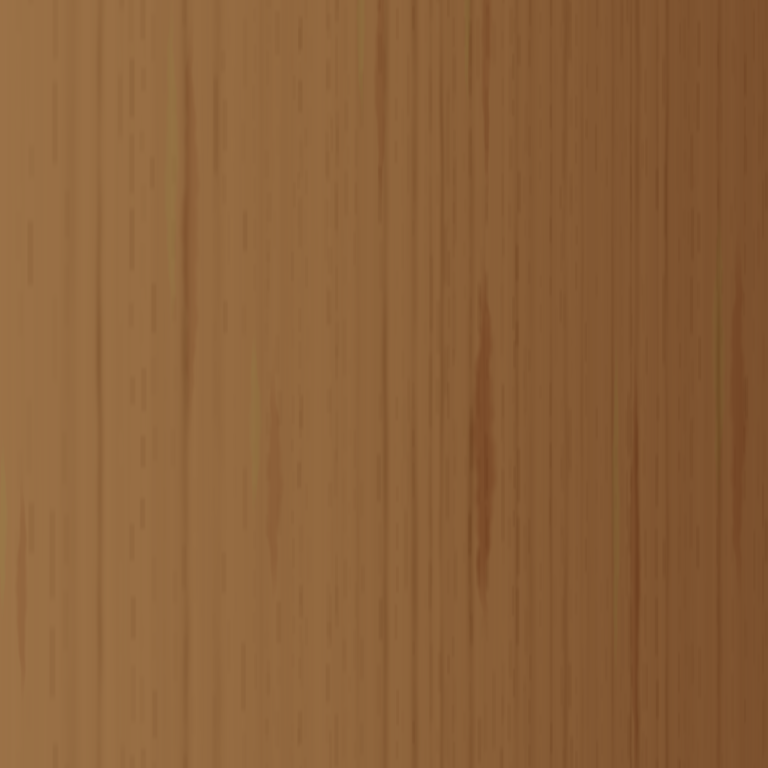
This texture is drawn by a WebGL 1 fragment shader. Its source:

```glsl
precision highp float;
uniform vec2 u_resolution;

#define LIGHT_WOOD vec3(0.612, 0.450, 0.282)
#define MID_WOOD vec3(0.560, 0.393, 0.233)
#define DARK_WOOD vec3(0.488, 0.318, 0.180)
#define PORE_SHADE vec3(0.098, 0.098, 0.080)
#define RED_SHADE vec3(0.050, 0.070, 0.052)
#define OLIVE_TINT vec3(-0.004, 0.022, 0.002)
#define PORE_COLUMNS 62.0
#define LINE_COLUMNS 17.0
#define BAND_STRENGTH 0.008

float hash(vec2 p) {
  vec3 q = fract(vec3(p.xyx) * vec3(0.1031, 0.1030, 0.0973));
  q += dot(q, q.yzx + 33.33);
  return fract((q.x + q.y) * q.z);
}

// Layered sines, roughly in -1..1
float waves(float t, float phase) {
  return 0.5 * sin(t + phase) + 0.3 * sin(2.3 * t + 1.7 * phase)
       + 0.2 * sin(4.9 * t - phase);
}

float bump(float x, float center, float width) {
  float d = (x - center) / width;
  return exp(-d * d);
}

// Short upright dashes: one per cell, with a random offset per column
float pores(vec2 p, float columns, float rows, float seed) {
  float x = p.x * columns;
  float column = floor(x);
  float shift = hash(vec2(column, seed));
  float y = p.y * rows * mix(0.6, 1.4, shift) + shift * 19.0;
  vec2 cell = vec2(column, floor(y) + seed * 7.0);
  float size = hash(cell + 11.0);
  float across = abs(fract(x) - 0.5 + 0.3 * (hash(cell + 5.0) - 0.5));
  float along = abs(fract(y) - 0.5);
  float halfLength = mix(0.22, 0.48, size);
  float dash = 1.0 - smoothstep(0.12, 0.36, across);
  dash *= 1.0 - smoothstep(halfLength - 0.12, halfLength, along);
  float columnWeight = smoothstep(0.25, 0.95, hash(vec2(column, seed + 3.0)));
  return dash * columnWeight * smoothstep(0.15, 0.9, hash(cell));
}

// Long thin grain lines whose darkness drifts along their length
float grainLines(vec2 p, float columns, float seed) {
  float x = p.x * columns;
  float column = floor(x);
  float pick = hash(vec2(column, seed));
  float center = mix(0.3, 0.7, hash(vec2(column, seed + 1.0)));
  center += 0.03 * waves(p.y * 9.0, pick * 40.0);
  float width = mix(0.07, 0.13, hash(vec2(column, seed + 2.0)));
  float line = bump(fract(x), center, width);
  float drift = 0.62 + 0.38 * waves(p.y * 7.0, pick * 60.0);
  return line * drift * smoothstep(0.25, 0.9, pick);
}

// Tall spindle, pointed at both ends
float spindle(vec2 p, vec2 center, vec2 size) {
  float along = clamp(1.0 - abs(p.y - center.y) / size.y, 0.0, 1.0);
  float wobble = 0.2 * size.x * waves(p.y * 30.0, center.x * 50.0);
  float across = abs(p.x - center.x + wobble) / size.x;
  return smoothstep(0.0, 0.5, along) * (1.0 - smoothstep(0.3, 1.0, across / (along + 0.15)));
}

void main() {
  vec2 uv = gl_FragCoord.xy / u_resolution;

  // Light falls off to the right
  vec3 color = mix(LIGHT_WOOD, MID_WOOD, smoothstep(-0.25, 0.75, uv.x));
  color = mix(color, DARK_WOOD, smoothstep(0.4, 1.08, uv.x));

  // Grain gets finer to the right
  vec2 p = vec2(uv.x + 0.45 * uv.x * uv.x, uv.y);
  float bands = waves(p.x * 38.0 + 0.3 * sin(uv.y * 3.0), 1.3)
              + 0.6 * waves(p.x * 145.0, 4.1 + 0.4 * sin(uv.y * 5.0));
  color += BAND_STRENGTH * bands * vec3(1.0, 1.0, 0.8);

  // Reddish and olive streaks
  for (int i = 0; i < 7; i++) {
    float k = float(i);
    vec2 center = vec2((k + 0.2 + 0.6 * hash(vec2(k, 31.0))) / 7.0, hash(vec2(k, 37.0)));
    vec2 size = vec2(mix(0.008, 0.015, hash(vec2(k, 41.0))), mix(0.15, 0.4, hash(vec2(k, 43.0))));
    color -= 0.55 * RED_SHADE * spindle(uv, center, size);
    color += OLIVE_TINT * spindle(uv, center + vec2(-0.025, 0.08), size * 0.8);
  }
  color -= RED_SHADE * spindle(uv, vec2(0.63, 0.42), vec2(0.018, 0.26));

  // Pores crowd together in one worn strip
  float strip = bump(uv.x, 0.395, 0.035);
  float dashes = 0.30 * pores(p, PORE_COLUMNS, 9.0, 2.0)
               + 0.24 * pores(p + 0.37, PORE_COLUMNS * 1.45, 16.0, 8.0) * smoothstep(0.1, 0.6, uv.x)
               + 0.60 * strip * pores(p, PORE_COLUMNS * 0.9, 17.0, 14.0);
  float lines = 0.75 * grainLines(p, LINE_COLUMNS, 5.0)
              + 0.45 * grainLines(p + 0.21, LINE_COLUMNS * 1.7, 23.0) * smoothstep(0.2, 0.7, uv.x);
  color -= PORE_SHADE * min(dashes + lines, 1.0) * mix(1.0, 0.75, uv.x);

  gl_FragColor = vec4(color, 1.0);
}
```
